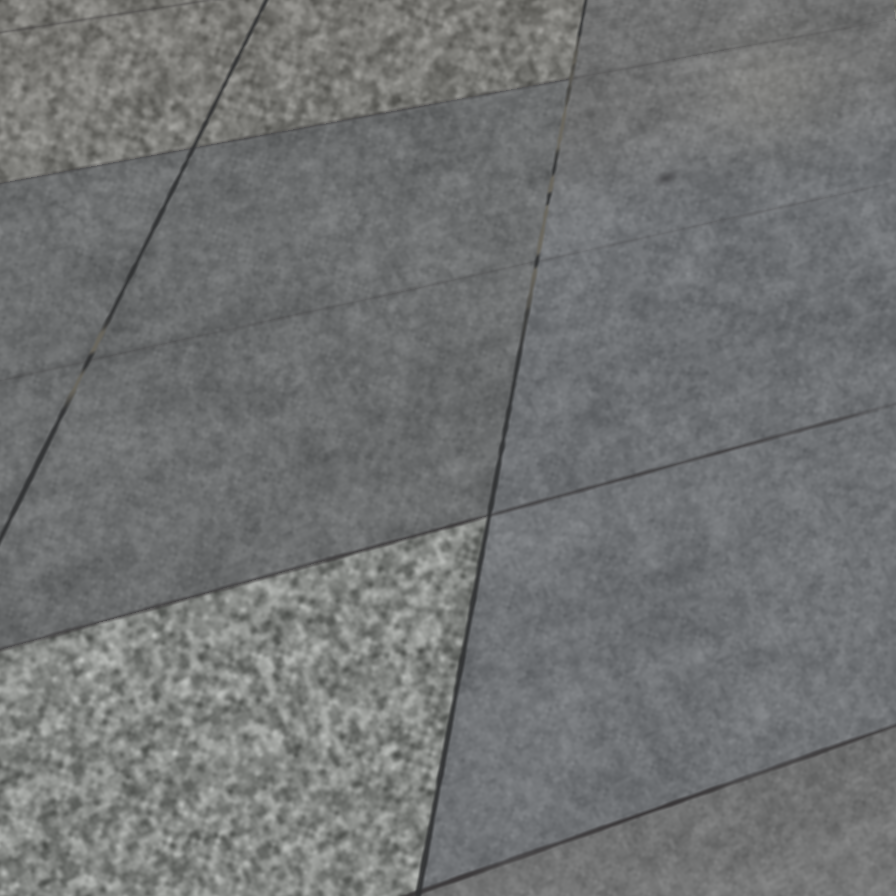
This texture is drawn by a Shadertoy shader. Its source:

```glsl
// Grey stone paving seen at a slant: smooth dark slabs with bands of pale speckled granite.
// A projective map takes the canvas to slab units (u across, v towards the viewer) for joints,
// clouding and sand; the soft mineral grain is an even, rounded noise laid over the canvas.

float hash(vec2 p) {
    return fract(sin(dot(p, vec2(127.1, 311.7))) * 43758.5453);
}

float noise(vec2 p) {
    vec2 i = floor(p), f = fract(p);
    f = f * f * (3.0 - 2.0 * f);
    return mix(mix(hash(i), hash(i + vec2(1, 0)), f.x),
               mix(hash(i + vec2(0, 1)), hash(i + vec2(1, 1)), f.x), f.y);
}

float fbm(vec2 p) {
    float sum = 0.0, amp = 0.5;
    for (int i = 0; i < 4; i++) {
        sum += amp * noise(p);
        p = mat2(1.6, 1.2, -1.2, 1.6) * p + 7.3;
        amp *= 0.5;
    }
    return sum / 0.9375;
}

// Distance to the nearest whole value of a slab coordinate, in canvas units
float jointDistance(float x) {
    float slope = length(vec2(dFdx(x), dFdy(x))) * iResolution.y;
    return abs(x - round(x)) / slope;
}

float line(float dist, float halfWidth) {
    float soft = 0.0015 + 0.7 / iResolution.y;
    return 1.0 - smoothstep(halfWidth - soft, halfWidth + soft, dist);
}

void mainImage(out vec4 fragColor, in vec2 fragCoord) {
    vec2 p = fragCoord / iResolution.xy;
    p.y = 1.0 - p.y;

    // Perspective: nearness grows from the horizon down to the viewer
    float nearness = p.y + 1.2227 - 0.0657 * p.x;
    vec2 slab = vec2(((p.x - 0.8724) / nearness + 0.478) / 0.2928,
                     8.483 - (10.68 - 1.864 * p.x) / nearness);
    vec2 cell = floor(slab);
    vec2 edge = round(slab);

    // Two out of three columns carry pale granite, two rows in every four
    bool pale = mod(cell.x + 1.0, 3.0) < 2.0 && mod(cell.y + 1.0, 4.0) < 2.0;
    float near = smoothstep(0.0, 3.0, slab.y);
    vec2 g = mat2(0.9, 0.44, -0.44, 0.9) * p;
    float grain = 0.6 * noise(g * 108.0) + 0.4 * noise(g.yx * 165.0 + 31.0) - 0.5;
    float fine = noise(g * 230.0 + 9.0) - 0.5;
    float mottle = fbm(g * 34.0 + 17.0) - 0.5;
    float cloud = fbm(slab * vec2(3.0, 2.6) + cell * 5.7) - 0.5;
    float streak = fbm(vec2(slab.x * 2.0, slab.y * 16.0) + 3.0) - 0.5;

    vec3 color;
    if (pale) {
        color = mix(vec3(0.475, 0.472, 0.455), vec3(0.518, 0.528, 0.515), near);
        color += grain * mix(0.27, 0.44, near) + fine * 0.05 + mottle * 0.08 + cloud * 0.03;
    } else {
        color = cell.x > 0.0 ? vec3(0.437, 0.448, 0.46) : vec3(0.424, 0.432, 0.435);
        color += grain * 0.09 + fine * 0.05 + mottle * 0.09 + cloud * 0.07 + streak * 0.06;
        // Warm dusty stone in the nearest and the farthest right slabs
        float warm = cell.x > 0.0 ? max(step(4.0, slab.y), 1.0 - smoothstep(1.2, 2.0, slab.y)) : 0.0;
        color += warm * vec3(0.012, 0.004, -0.008);
        vec2 dust = p - vec2(0.86, 0.1);
        color += vec3(0.03, 0.027, 0.018) * exp(-dot(dust, dust) * 220.0);
    }
    // Grime gathers beside the joints
    float across = jointDistance(slab.y), along = jointDistance(slab.x);
    color -= 0.018 * exp(-min(across, along) / 0.01);

    // Joints between rows: the second is almost closed, the near ones are deep
    float depth = edge.y == 2.0 ? 0.2 : 0.36 + 0.11 * edge.y;
    if (slab.x > 1.0 && edge.y < 2.0) depth *= 0.45;
    depth *= 0.75 + 0.5 * noise(slab * vec2(14, 3));
    depth *= 1.0 - 0.6 * smoothstep(0.94, 0.99, p.x) * step(edge.y, 3.0);
    float wobble = 0.0012 * (noise(slab * 30.0) - 0.5);
    color = mix(color, vec3(0.225, 0.215, 0.22), min(depth, 1.0) * line(across + wobble, 0.0011 * nearness));

    // Joints between columns, partly filled with sand; the third lies past the corner
    float reach = edge.x == 1.0 ? 0.95 : 0.2;
    float middle = edge.x == 1.0 ? 1.5 : 2.0;
    float sand = 1.0 - smoothstep(reach * 0.5, reach, abs(slab.y - middle));
    sand *= smoothstep(0.15, 0.55, noise(vec2(edge.x * 9.0, slab.y * 13.0)));
    vec3 gap = mix(vec3(0.185, 0.19, 0.195), vec3(0.42, 0.405, 0.365), sand);
    float open = edge.x < 2.0 ? 0.9 : 0.0;
    color = mix(color, gap, open * line(along + wobble, 0.0014 * nearness));

    // One small dark pit
    vec2 pit = (p - vec2(0.743, 0.199)) / vec2(0.012, 0.007);
    pit.y += 0.4 * pit.x;
    color = mix(color, vec3(0.26, 0.26, 0.27), 0.8 * exp(-dot(pit, pit) * 1.5));

    fragColor = vec4(clamp(color, 0.0, 1.0), 1.0);
}
```
